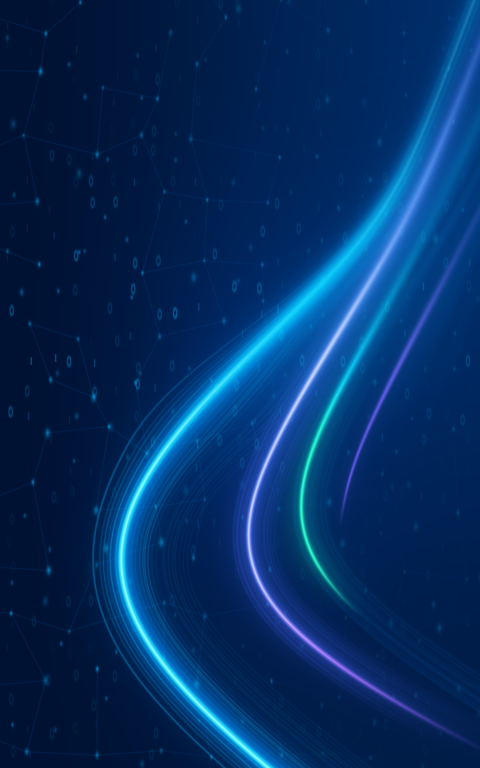
Write a WebGL 1 fragment shader that draws this background.

```glsl
precision highp float;
uniform vec2 u_resolution;
// A path x(y): a straight start, then two bends of (slope change, height, softness).
struct Path { float x0; float slope; vec3 lower; vec3 upper; };
const Path BLUE = Path(0.3265, -1.4, vec3(2.6, 0.255, 0.105), vec3(0.82, 0.7, 0.05));
const Path PURPLE = Path(0.6625, -2.1, vec3(2.75, 0.215, 0.075), vec3(0.26, 0.72, 0.05));
const Path GREEN = Path(0.757, -1.7, vec3(2.32, 0.27, 0.07), vec3(0.15, 0.65, 0.05));
const Path VIOLET = Path(0.437, 0.0, vec3(0.53, 0.37, 0.045), vec3(0.0, 0.7, 0.05));
const vec3 NAVY = vec3(0.0, 0.07, 0.2);
const vec3 ROYAL = vec3(0.0, 0.175, 0.41);
const vec3 AZURE = vec3(0.0, 0.43, 0.86);
const vec3 CYAN = vec3(0.02, 0.68, 1.0);
const vec3 ICE = vec3(0.5, 0.97, 1.0);
const vec3 INDIGO = vec3(0.24, 0.29, 0.9);
const vec3 LILAC = vec3(0.68, 0.64, 1.0);
const vec3 MAGENTA = vec3(0.5, 0.2, 0.88);
const vec3 EMERALD = vec3(0.03, 0.78, 0.45);
const vec3 TEAL = vec3(0.0, 0.6, 0.8);
const float NODE_CELL = 0.078;
const vec2 GLYPH_CELL = vec2(0.027, 0.034);
const int FIBRES = 26;
vec3 col;

float hash(vec2 p) {
  vec3 q = fract(p.xyx * 0.1031);
  q += dot(q, q.yzx + 33.33);
  return fract((q.x + q.y) * q.z);
}
float noise(float x) {
  float i = floor(x);
  return mix(hash(vec2(i, 7.0)), hash(vec2(i + 1.0, 7.0)), smoothstep(0.0, 1.0, x - i));
}
// Soft stroke, never thinner than a pixel.
float line(float d, float w) {
  w = max(w, 0.75 / u_resolution.y);
  return exp(-d * d / (w * w));
}
float halo(float d, float w) { return exp(-abs(d) / w); }
// Screen blend.
void glow(vec3 light) { col += min(light, 1.0) * (1.0 - col); }
// Offset and slope added by one bend.
vec2 bend(float y, vec3 b) {
  float e = exp((y - b.y) / b.z);
  return b.x * vec2(b.z * log(1.0 + e), e / (1.0 + e));
}
vec2 trace(Path k, float y) {
  return vec2(k.x0 + k.slope * y, k.slope) + bend(y, k.lower) - bend(y, k.upper);
}
float across(Path k, vec2 p) {
  vec2 c = trace(k, p.y);
  return (p.x - c.x) * inversesqrt(1.0 + c.y * c.y);
}
// Thin strands beside a path.
float fibres(float d, float spread, float lo, float hi, float seed) {
  float sum = 0.0;
  for (int i = 0; i < FIBRES; i++) {
    vec2 id = vec2(float(i), seed);
    float offset = mix(lo, hi, (id.x + hash(id)) / float(FIBRES));
    float power = mix(0.1, 0.65, hash(id + 41.0)) * halo(offset, 0.04);
    sum += power * line(d - offset * spread, 0.0011);
  }
  return sum;
}
vec2 node(vec2 cell) { return cell + 0.15 + 0.7 * vec2(hash(cell + 3.0), hash(cell + 57.0)); }
// Each node links to some of its four neighbours.
float web(vec2 g) {
  vec2 cell = floor(g), a = node(cell), dir = vec2(1.0, 0.0);
  float sum = 0.0;
  for (int i = 0; i < 4; i++) {
    vec2 ab = node(cell + dir) - a, ag = g - a;
    float d = length(ag - ab * clamp(dot(ag, ab) / dot(ab, ab), 0.0, 1.0));
    sum += line(d * NODE_CELL, 0.0008) * step(0.4, hash(2.0 * cell + dir + 19.0));
    dir = vec2(-dir.y, dir.x);
  }
  return sum;
}
float sparks(vec2 g) {
  vec2 cell = floor(g), q = (g - node(cell)) * NODE_CELL;
  float r = hash(cell + 83.0);
  q /= mix(0.0016, 0.0034, r * r * r) * vec2(1.0, 1.8);
  return exp(-dot(q, q)) * mix(0.35, 0.9, hash(cell + 23.0));
}
// Small upright rings and ticks.
float glyphs(vec2 p) {
  vec2 cell = floor(p / GLYPH_CELL);
  vec2 q = p - (cell + 0.3 + 0.4 * vec2(hash(cell + 5.0), hash(cell + 29.0))) * GLYPH_CELL;
  float ring = line(length(q * vec2(1.0, 0.4)) - 0.0022, 0.0008);
  float tick = line(q.x, 0.0008) * (1.0 - smoothstep(0.004, 0.006, abs(q.y)));
  return mix(tick, ring, step(0.4, hash(cell + 67.0))) * step(0.5, hash(cell + 11.0)) * hash(cell + 31.0);
}
void main() {
  vec2 p = gl_FragCoord.xy / u_resolution.y;
  p.x += 0.5 * (0.625 - u_resolution.x / u_resolution.y);
  float y = p.y, high = smoothstep(0.35, 0.65, y), deep = 1.0 - high;
  float b = across(BLUE, p), u = across(PURPLE, p), g = across(GREEN, p), v = across(VIOLET, p);
  // Backdrop
  col = mix(NAVY, ROYAL, smoothstep(0.0, 0.65, p.x) * mix(0.4, 1.0, smoothstep(0.1, 0.75, y)));
  vec2 c = (p - vec2(0.34, 0.44)) / vec2(0.16, 0.26);
  col += vec3(0.0, 0.05, 0.13) * exp(-dot(c, c));
  // Web, sparks and marks
  float left = 1.0 - smoothstep(0.1, 0.5, p.x), band = 0.25 + 0.75 * line(y - 0.58, 0.16);
  vec2 grid = p / NODE_CELL;
  glow(AZURE * web(grid) * (0.02 + 0.08 * left));
  glow(CYAN * (sparks(grid) + 0.7 * sparks(grid + vec2(31.4, 17.6))) * (0.25 + 0.45 * left));
  glow(CYAN * glyphs(p) * band * (0.22 + 0.25 * left));
  // Streaked beam
  float x = trace(BLUE, y).x, s = (p.x - x) / (trace(VIOLET, y).x - x);
  float beam = smoothstep(-0.2, 0.1, s) * (1.0 - smoothstep(0.6, 1.5, s));
  beam *= smoothstep(0.38, 0.62, y) * (1.0 - 0.65 * smoothstep(0.65, 0.95, y));
  glow(AZURE * beam * (0.1 + 0.34 * noise(s * 13.0 + 4.0)));
  // Blue ribbon
  float spread = (1.0 - 0.8 * smoothstep(0.42, 0.75, y)) * (1.0 + 0.25 * line(y - 0.49, 0.1));
  float fade = 1.0 - 0.85 * smoothstep(0.58, 0.9, y);
  glow(AZURE * (halo(b, b > 0.0 ? 0.03 : 0.02) * 0.5 + line(b - 0.003, 0.02) * 0.4) * fade);
  glow(CYAN * fibres(b, spread, -0.042, 0.09, 1.0) * (0.17 + 0.68 * deep));
  glow(CYAN * line(b, mix(0.006, 0.011, high)) * 0.75 * fade);
  glow(ICE * line(b, 0.0024) * (0.1 + 0.9 * deep));
  // Purple ribbon
  float low = 1.0 - smoothstep(0.12, 0.27, y);
  fade = smoothstep(0.0, 0.19, y) * (1.0 - 0.6 * smoothstep(0.68, 0.95, y));
  glow(INDIGO * (halo(u, 0.015) * 0.6 + fibres(u, 1.0, -0.022, 0.035, 2.0) * 0.4 * deep) * fade);
  glow(mix(INDIGO, MAGENTA, low) * line(u, mix(0.0035, 0.008, high)) * 0.65 * fade);
  fade *= 1.0 - 0.85 * smoothstep(0.5, 0.75, y);
  glow(mix(LILAC, MAGENTA, low) * line(u, mix(0.0019, 0.0035, high)) * fade);
  // Green ribbon
  vec3 tint = mix(EMERALD, TEAL, smoothstep(0.4, 0.54, y));
  fade = smoothstep(0.19, 0.28, y) * (1.0 - 0.85 * smoothstep(0.45, 0.75, y));
  glow(AZURE * fibres(g, 1.0, -0.012, 0.035, 3.0) * 0.2 * deep);
  glow(tint * (halo(g, 0.014) * 0.4 + line(g, mix(0.0026, 0.007, high)) * 0.8) * fade);
  glow(ICE * line(g, 0.0015) * 0.35 * fade * deep);
  // Violet strand
  fade = smoothstep(0.305, 0.38, y) * (1.0 - 0.75 * smoothstep(0.48, 0.72, y));
  float strand = line(v, mix(0.0018, 0.0045, high)) * 0.75 + halo(v, 0.008) * 0.15;
  glow(mix(MAGENTA, INDIGO, 0.4) * strand * fade);
  gl_FragColor = vec4(col, 1.0);
}
```
